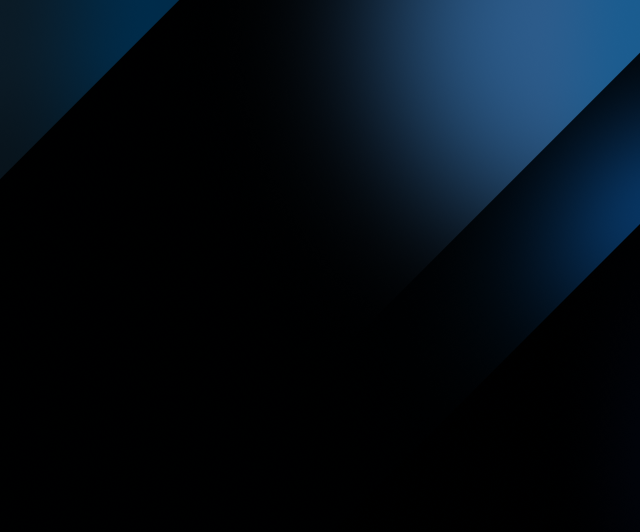
A WebGL 2 fragment shader for this background:

```glsl
#version 300 es
precision highp float;
// Dark diagonal panels, each lit by a soft blue glow and cut by crisp 45 degree edges.

uniform vec2 u_resolution;
out vec4 outColor;

const vec3 INK = vec3(0.0, 0.002, 0.004);
const vec3 STEEL = vec3(0.175, 0.36, 0.545);
const vec3 AZURE = vec3(0.105, 0.36, 0.56);
const vec3 COBALT = vec3(0.03, 0.205, 0.38);
const vec3 SLATE = vec3(0.042, 0.105, 0.15);
const vec3 TEAL = vec3(0.0, 0.17, 0.29);
const vec3 MIDNIGHT = vec3(0.004, 0.012, 0.035);

float hash(vec2 p) {
    return fract(sin(dot(p, vec2(12.9898, 78.233))) * 43758.5453);
}

// Bell-shaped falloff; a higher power gives a flatter core.
float glow(vec2 offset, vec2 radius, float power) {
    return exp(-pow(length(offset / radius), power));
}

// Smooth step across a diagonal edge.
float pastEdge(float position, float edge, float softness) {
    return smoothstep(edge - softness, edge + softness, position);
}

// Small panel in the upper left.
vec3 cornerPanel(vec2 p) {
    vec3 color = mix(SLATE, TEAL, smoothstep(0.0, 0.29, p.x));
    return color * mix(1.0, 0.72, smoothstep(0.08, 0.34, p.y));
}

// Wide panel with a large round light near the upper right.
vec3 mainPanel(vec2 p) {
    float light = glow(p - vec2(1.13, 0.047), vec2(0.44), 3.4);
    vec3 tint = mix(STEEL, AZURE, smoothstep(1.0, 1.2, p.x));
    return INK + tint * light;
}

// Narrow panel with a light stretched along its lower edge.
vec3 sidePanel(vec2 diagonal) {
    float light = glow(diagonal - vec2(0.846, 1.63), vec2(0.368, 0.27), 2.0);
    return INK + COBALT * light;
}

// Almost black panel with a faint light at the right border.
vec3 lowerPanel(vec2 p) {
    return INK * 0.5 + MIDNIGHT * glow(p - vec2(1.23, 0.86), vec2(0.1, 0.32), 2.0);
}

void main() {
    // Height units, with y measured down from the top.
    vec2 p = gl_FragCoord.xy / u_resolution.y;
    p.y = 1.0 - p.y;
    vec2 diagonal = vec2(p.x - p.y, p.x + p.y);
    float softness = 1.0 / u_resolution.y;

    // Panels stacked from the upper left to the lower right.
    vec3 color = cornerPanel(p);
    color = mix(color, mainPanel(p), pastEdge(diagonal.y, 0.337, softness));
    color = mix(color, sidePanel(diagonal), pastEdge(diagonal.y, 1.302, softness));
    color = mix(color, lowerPanel(p), pastEdge(diagonal.y, 1.624, softness));

    // Fine dither against banding.
    color += (hash(gl_FragCoord.xy) - 0.5) / 255.0;
    outColor = vec4(clamp(color, 0.0, 1.0), 1.0);
}
```
